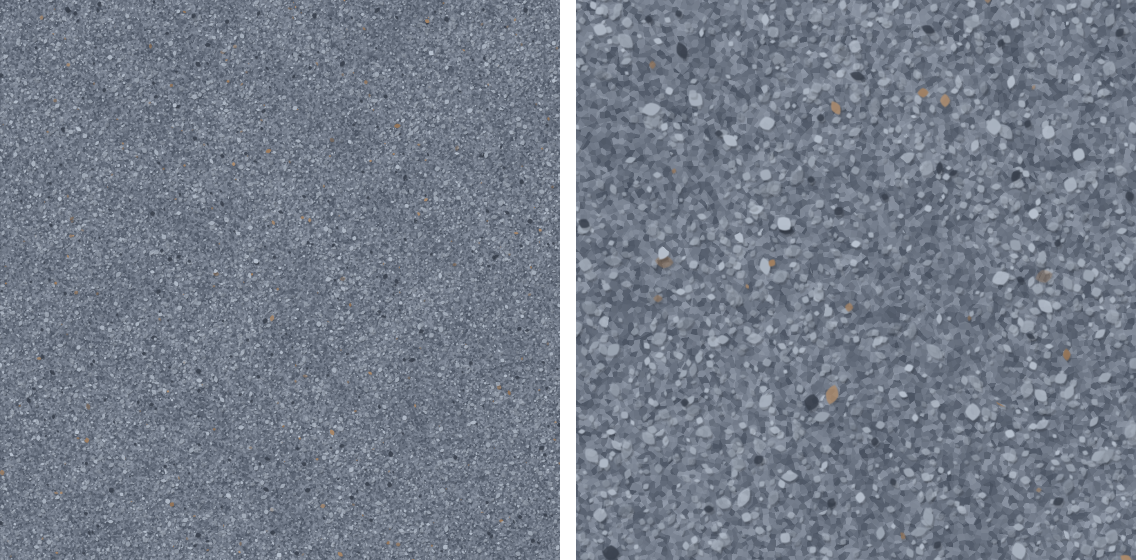
Left: the whole. Right: its middle third, enlarged.
Write a Shadertoy shader that draws this texture.

```glsl
// Fine blue-grey asphalt: a mottled cellular binder strewn with tiny pale
// stone chips, a few ochre ones and dark pits. Layered sines vary the chip
// density in loose patches; each pixel averages a small grid of samples.

const vec3  BINDER      = vec3(0.425, 0.460, 0.518);
const vec3  PALE_STONE  = vec3(0.665, 0.703, 0.755);
const vec3  OCHRE_STONE = vec3(0.640, 0.510, 0.390);
const vec3  PIT         = vec3(0.215, 0.245, 0.295);
const float FINE_CELLS   = 310.0;  // binder grains across the canvas
const float COARSE_CELLS = 150.0;
const float FINE_AMOUNT   = 0.190;
const float COARSE_AMOUNT = 0.090;
const float PATCH_AMOUNT  = 0.014;
const float DUST_CELLS = 185.0;    // small chips across the canvas
const float CHIP_CELLS = 105.0;    // large chips across the canvas
const float DUST_DENSITY = 0.30;
const float CHIP_DENSITY = 0.27;
const float OCHRE_SHARE = 0.035;   // of the large chips
const float PIT_SHARE   = 0.025;   // of the large cells
const int   SAMPLES = 2;           // per pixel side

vec3 hash3(vec2 p) {
    vec3 q = fract(p.xyx * vec3(0.1031, 0.1030, 0.0973));
    q += dot(q, q.yxz + 33.33);
    return fract((q.xxy + q.yzz) * q.zyx);
}

// Loose patches from warped sines, about -1 to 1
float patches(vec2 p) {
    float sum = 0.0, amplitude = 0.5;
    p *= 17.0;
    for (int i = 0; i < 4; i++) {
        p += 0.8 * sin(p.yx * 1.3 + float(i) * 2.1);
        sum += amplitude * sin(p.x + 1.7) * sin(p.y + 0.6);
        p = mat2(1.36, 1.04, -1.04, 1.36) * p;
        amplitude *= 0.7;
    }
    return sum;
}

// Random tone of the nearest cell, -0.5 to 0.5
float cellTone(vec2 p) {
    vec2 cell = floor(p);
    float nearest = 9.0, tone = 0.0;
    for (int y = -1; y <= 1; y++)
    for (int x = -1; x <= 1; x++) {
        vec2 id = cell + vec2(x, y);
        vec3 rnd = hash3(id);
        vec2 d = id + rnd.xy - p;
        float dist = dot(d, d);
        if (dist < nearest) { nearest = dist; tone = rnd.z - 0.5; }
    }
    return tone;
}

// Signed distance to an angular chip, rounded between diamond and ellipse
float chipDistance(vec2 d, float angle, float stretch, float radius) {
    float c = cos(angle), s = sin(angle);
    d = abs(mat2(c, -s, s, c) * d) * vec2(stretch, 1.0 / stretch);
    return mix(length(d), 0.75 * (d.x + d.y), 0.4) - radius;
}

// Lays one layer of chips, with shaded lower edges, over a colour
vec3 scatterChips(vec3 color, vec2 p, float density, float ochre, float pits,
                  float seed, float blur) {
    vec2 cell = floor(p);
    for (int y = -1; y <= 1; y++)
    for (int x = -1; x <= 1; x++) {
        vec2 id = cell + vec2(x, y);
        vec3 place = hash3(id + seed);
        vec3 form  = hash3(id + seed + 71.0);
        vec3 kind  = hash3(id + seed + 157.0);
        bool isPit = place.z > 1.0 - pits;
        if (place.z > density && !isPit) continue;

        vec2 d = p - id - place.xy;
        float radius = mix(0.20, 0.46, form.z * form.z);
        float stretch = mix(0.72, 1.3, form.y);
        float angle = form.x * 6.2832;
        float body = chipDistance(d, angle, stretch, radius);
        float cover = 1.0 - smoothstep(-blur, blur, body);
        float under = chipDistance(d + vec2(-0.10, 0.16), angle, stretch, radius);
        float shade = 1.0 - smoothstep(-blur, blur, under);

        vec3 stone = kind.x < ochre ? OCHRE_STONE : PALE_STONE;
        stone += 0.13 * (kind.y - 0.5);
        float strength = mix(0.35, 1.0, kind.z);
        if (isPit) { stone = PIT; strength = 0.85; }
        color *= 1.0 - 0.13 * shade;
        color = mix(color, stone, cover * strength);
    }
    return color;
}

vec3 asphalt(vec2 uv) {
    float patchiness = patches(uv);
    float tone = FINE_AMOUNT * cellTone(uv * FINE_CELLS)
               + COARSE_AMOUNT * cellTone(uv * COARSE_CELLS + 40.0)
               + PATCH_AMOUNT * patchiness;
    vec3 color = BINDER + tone;
    float crowd = clamp(1.0 + 0.75 * patchiness, 0.35, 1.9);
    color = scatterChips(color, uv * DUST_CELLS, DUST_DENSITY * crowd,
                         0.01, 0.0, 11.0, 0.12);
    return scatterChips(color, uv * CHIP_CELLS, CHIP_DENSITY * crowd,
                        OCHRE_SHARE, PIT_SHARE, 307.0, 0.07);
}

void mainImage(out vec4 fragColor, in vec2 fragCoord) {
    vec3 sum = vec3(0.0);
    for (int j = 0; j < SAMPLES; j++)
    for (int i = 0; i < SAMPLES; i++) {
        vec2 offset = (vec2(i, j) + 0.5) / float(SAMPLES) - 0.5;
        sum += asphalt((fragCoord + offset) / iResolution.y);
    }
    fragColor = vec4(sum / float(SAMPLES * SAMPLES), 1.0);
}
```
